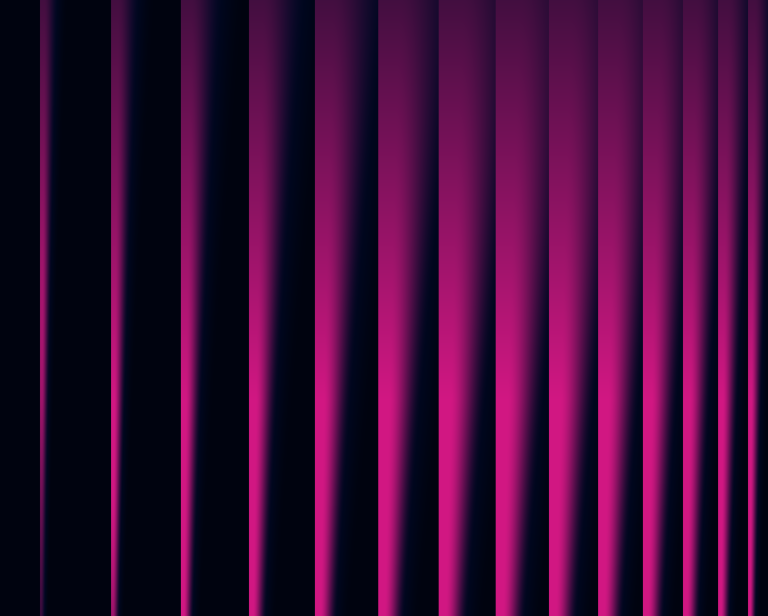
A Shadertoy shader for this background:

```glsl
// Vertical fluted slats wrapped round a cylinder, so they narrow to the right.
// Each slat glows magenta from its left edge and fades through navy to black;
// the glow widens and dims toward the top.

// Left edge of a slat, as a fraction of the canvas width
float slatEdge(float slat) {
    return -0.1128 + 1.1732 * sin(0.1403 + 0.0802 * slat);
}

// Colour inside a slat: across runs 0..1 left to right, height 0..1 upward
vec3 slatColor(float slat, float across, float height) {
    // Glow width peaks near the ninth slat
    float offset = slat - 8.0;
    float spread = offset < 0.0 ? 32.6 : 50.0;
    float width = 1.2 * exp(-offset * offset / spread)
                * (0.3 + 0.45 * height + 0.2 * height * height);
    float reach = across / width;

    // Bright magenta below, dull plum at the top
    vec3 magenta = mix(vec3(0.82, 0.09, 0.51), vec3(0.26, 0.055, 0.25),
                       clamp((height - 0.35) / 0.65, 0.0, 1.0));

    // Navy halo just outside the glow
    vec3 shade = mix(vec3(0.0, 0.03, 0.14), vec3(0.0, 0.012, 0.06),
                     smoothstep(1.1, 2.5, reach));

    float glow = 1.0 - smoothstep(0.4, 1.65, reach);
    glow *= smoothstep(0.02, 0.11, width);
    return mix(shade, magenta, glow);
}

void mainImage(out vec4 fragColor, in vec2 fragCoord) {
    vec2 uv = fragCoord / iResolution.xy;

    // Invert the cylinder projection to find the slat
    float slat = floor((asin((uv.x + 0.1128) / 1.1732) - 0.1403) / 0.0802);
    float left = slatEdge(slat);
    float across = (uv.x - left) / (slatEdge(slat + 1.0) - left);

    // Soften the seam with the end of the previous slat
    float seam = smoothstep(0.0, 1.3 / iResolution.x, uv.x - left);
    vec3 color = mix(slatColor(slat - 1.0, 1.0, uv.y),
                     slatColor(slat, across, uv.y), seam);

    fragColor = vec4(color, 1.0);
}
```
